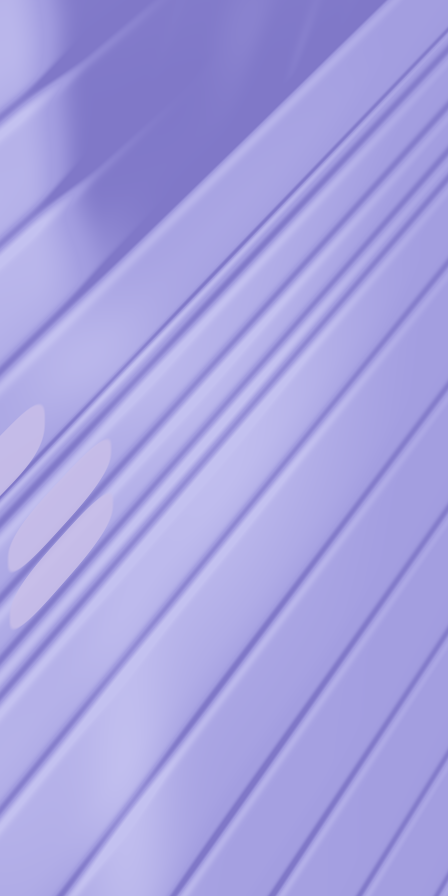
Write a WebGL 2 fragment shader that draws this background.

```glsl
#version 300 es
precision highp float;

uniform vec2 u_resolution;
out vec4 outColor;

#define FOLD_COUNT 14
#define FOLD_SLOPE 1.02
#define FOLD_FAN 0.346
#define UPPER_GAP 0.21
#define LOWER_GAP 0.274
#define FOLD_WIDTH 0.014
#define VALLEY_DEPTH 0.58
#define RIDGE_HEIGHT 0.24
#define STREAK_LEVEL 0.16

const vec3 SHADOW = vec3(0.50, 0.47, 0.785);
const vec3 LILAC = vec3(0.64, 0.62, 0.88);
const vec3 SHEEN = vec3(0.765, 0.755, 0.94);
const vec3 BLUSH = vec3(0.785, 0.745, 0.91);

// Irregular folds between the two evenly spaced groups
const float CLUSTER[5] = float[](0.07, 0.118, 0.243, 0.345, 0.405);
// Reflections: x and position across the folds
const vec2 PATCHES[3] = vec2[](vec2(0.015, 0.015), vec2(0.133, 0.187), vec2(0.137, 0.286));

float bell(float x) {
    return exp(-x * x);
}

float glow(vec2 p, vec2 center, vec2 size) {
    vec2 q = (p - center) / size;
    return exp(-dot(q, q));
}

// Coordinate across the fan; constant along every fold
float fanCoord(vec2 p) {
    float u = 1.0 - p.x;
    return (p.y - FOLD_SLOPE * u) / (1.0 + FOLD_FAN * u);
}

float foldPosition(int i) {
    if (i < 3) return -0.555 + UPPER_GAP * float(i);
    if (i < 8) return CLUSTER[i - 3];
    return 0.594 + LOWER_GAP * float(i - 8);
}

// Dark valley, bright ridge and a soft approach for each fold
float foldRelief(vec2 p, float across) {
    float relief = 0.0;
    for (int i = 0; i < FOLD_COUNT; i++) {
        float d = across - foldPosition(i);
        float width = FOLD_WIDTH * (i == 3 ? 0.5 : 1.0);
        float fade = i < 2 ? 1.0 - smoothstep(0.1, 0.5, p.x)
                           : mix(1.0, 0.6, smoothstep(0.5, 1.0, p.x));
        float valley = bell((d + 0.5 * width) / width);
        float ridge = bell((d - 1.5 * width) / width);
        float approach = smoothstep(-0.1, 0.0, d) * (1.0 - smoothstep(-0.01, 0.01, d));
        relief += fade * (RIDGE_HEIGHT * ridge - VALLEY_DEPTH * valley - 0.08 * approach);
    }
    return relief;
}

// Broad light on the sheet below the upper shadow
float sheetTone(vec2 p) {
    vec2 q = p - vec2(0.49, 1.03);
    vec2 tilted = vec2(0.93 * q.x + 0.37 * q.y, 0.93 * q.y - 0.37 * q.x);
    float tone = 0.57 - 0.06 * smoothstep(0.7, 1.0, p.x);
    tone += 0.38 * glow(tilted, vec2(0.0), vec2(0.23, 0.55));
    tone += 0.30 * glow(p, vec2(0.29, 1.85), vec2(0.10, 0.45));
    tone += 0.22 * glow(p, vec2(0.0, 1.75), vec2(0.25, 0.4));
    tone += 0.25 * glow(p, vec2(0.2, 0.8), vec2(0.2, 0.15));
    return tone + 0.12 * glow(p, vec2(0.05, 1.15), vec2(0.2, 0.3));
}

// Deep shadow with a light left margin and faint streaks
float upperTone(vec2 p) {
    float shade = smoothstep(-0.08, 0.1, p.x - 0.09 - 0.1 * p.y);
    shade *= 1.0 - smoothstep(0.4, 0.8, p.y);
    float s = p.x + 0.35 * p.y;
    float streak = pow(0.5 + 0.5 * sin(48.0 * s + 2.0 * sin(17.0 * s)), 3.0);
    streak *= glow(p, vec2(0.6, 0.12), vec2(0.16, 0.18));
    float tone = mix(0.84, 0.06, shade) + 0.03 * sin(14.0 * p.y + 4.0 * p.x);
    return tone + STREAK_LEVEL * streak;
}

float patchMask(vec2 p, float across) {
    float mask = 0.0;
    for (int i = 0; i < 3; i++) {
        vec2 halfSize = i == 0 ? vec2(0.085, 0.05) : vec2(0.115, 0.042);
        vec2 q = abs(vec2(p.x, across) - PATCHES[i]) / halfSize;
        float edge = pow(q.x, 3.0) + pow(q.y, 3.0);
        mask = max(mask, 1.0 - smoothstep(0.9, 1.1, edge));
    }
    return mask;
}

void main() {
    // Width is one unit; y runs down from the top
    vec2 p = vec2(gl_FragCoord.x, u_resolution.y - gl_FragCoord.y) / u_resolution.x;
    float across = fanCoord(p);

    float tone = mix(upperTone(p), sheetTone(p), smoothstep(-0.155, -0.125, across));
    tone = clamp(tone + foldRelief(p, across), 0.0, 1.0);

    vec3 color = mix(SHADOW, LILAC, smoothstep(0.0, 0.55, tone));
    color = mix(color, SHEEN, clamp((tone - 0.55) / 0.45, 0.0, 1.0));
    color = mix(color, BLUSH, 0.85 * patchMask(p, across));
    outColor = vec4(color, 1.0);
}
```
